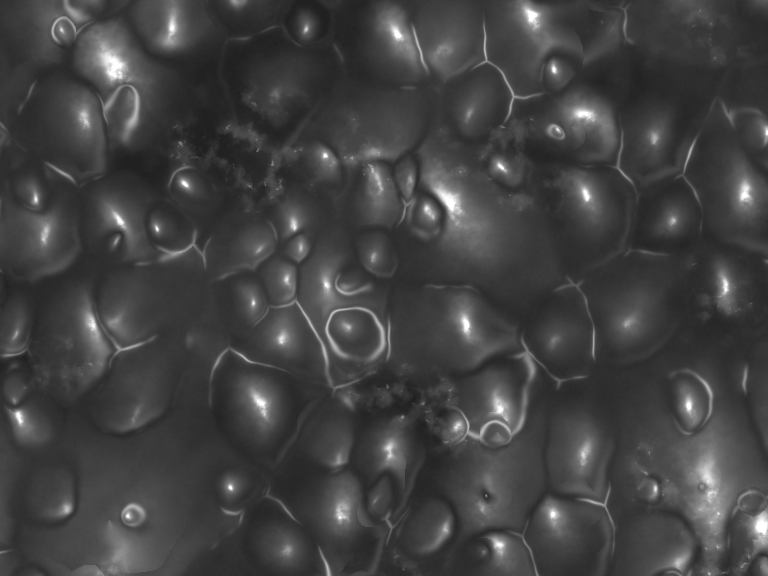
This texture is drawn by a Shadertoy shader. Its source:

```glsl
vec3 hash3(vec2 p) {
    vec3 q = fract(vec3(p.xyx) * vec3(0.1031, 0.1030, 0.0973));
    q += dot(q, q.yxz + 33.33);
    return fract((q.xxy + q.yzz) * q.zyx);
}

float gradientNoise(vec2 p) {
    vec2 i = floor(p), f = p - i;
    vec2 w = f * f * f * (f * (f * 6.0 - 15.0) + 10.0);
    vec4 corner;
    for (int k = 0; k < 4; k++) {
        vec2 o = vec2(k & 1, k >> 1);
        float a = 6.2832 * hash3(i + o + 71.0).x;
        corner[k] = dot(vec2(cos(a), sin(a)), f - o);
    }
    return mix(mix(corner.x, corner.y, w.x), mix(corner.z, corner.w, w.x), w.y);
}

float fbm(vec2 p) {
    float sum = 0.0, amp = 0.6;
    for (int k = 0; k < 4; k++) {
        sum += amp * gradientNoise(p);
        p = mat2(1.6, 1.2, -1.2, 1.6) * p + 7.3;
        amp *= 0.5;
    }
    return sum;
}

struct Blob {
    float reach;   // distance from the centre in radii
    float radius;
    vec2 local;
    vec3 seed;
};

// Nearest blob over three size classes, with its distance to the seam
Blob nearestBlob(vec2 p, out float seam) {
    Blob best = Blob(9.0, 1.0, vec2(0.0), vec3(0.0));
    float nextReach = 9.0, nextRadius = 1.0;
    for (int level = 0; level < 3; level++) {
        float scale = level == 0 ? 2.1 : level == 1 ? 5.6 : 11.0;
        vec2 cell = floor(p * scale);
        for (int k = 0; k < 9; k++) {
            vec2 id = cell + vec2(k % 3 - 1, k / 3 - 1);
            vec3 place = hash3(id + 37.0 * float(level) + 11.0);
            vec3 seed = hash3(id + 53.0 * float(level) + 190.0);
            float cluster = 0.22 + 1.5 * gradientNoise(id * 0.27 + 5.0);
            float presence = level == 0 ? 0.5 : level == 1 ? 1.0 : cluster;
            if (place.z > presence) continue;
            vec2 d = p - (id + 0.15 + 0.7 * place.xy) / scale;
            float a = 1.2 * (seed.x - 0.5);
            d = mat2(cos(a), -sin(a), sin(a), cos(a)) * d;
            d.y /= level == 0 ? 1.5 : 1.0 + 0.45 * seed.y;
            float radius = (level == 0 ? 0.24 + 0.12 * seed.z : 0.32 + 0.2 * seed.z) / scale;
            float reach = length(d) / radius;
            if (reach < best.reach) {
                nextReach = best.reach;
                nextRadius = best.radius;
                best = Blob(reach, radius, d / radius, seed);
            } else if (reach < nextReach) {
                nextReach = reach;
                nextRadius = radius;
            }
        }
    }
    seam = (nextReach - best.reach) * best.radius * nextRadius / (best.radius + nextRadius);
    return best;
}

void mainImage(out vec4 fragColor, in vec2 fragCoord) {
    vec2 p = fragCoord / iResolution.y;
    vec2 warp = vec2(fbm(p * 5.0), fbm(p * 5.0 + 40.0));
    float seam;
    Blob blob = nearestBlob(p + 0.05 * warp, seam);

    float broad = fbm(p * 3.0 + 9.0);
    float grain = fbm(p * 24.0);
    float fine = fbm(p * 75.0);

    // Dark dome body
    float shade = 0.25 + 0.07 * (blob.seed.y - 0.5) + 0.12 * broad + 0.03 * grain;
    shade -= 0.07 * smoothstep(0.3, 1.05, blob.reach);

    // Soft stretched sheen with a ragged glint
    vec2 h = blob.local - 0.5 * (blob.seed.zx - 0.5) - vec2(0.1, -0.05);
    h += 0.13 * vec2(grain, fine);
    h.x *= 1.2 + 0.6 * blob.seed.y;
    float sheen = dot(h, h);
    float strength = 0.25 + 1.1 * blob.seed.x;
    float glint = exp(-45.0 * sheen) * (1.0 + 1.3 * fine);
    shade += strength * (0.25 * exp(-5.0 * sheen) + 0.45 * glint);

    // Reflected crescent inside the rim
    float facing = max(dot(normalize(blob.local + 1e-4), normalize(vec2(0.6, -0.8))), 0.0);
    float inset = (seam - 0.16 * blob.radius) / (0.11 * blob.radius);
    shade += 0.17 * blob.seed.z * facing * facing * exp(-inset * inset);

    // Shadowed seams, some lit along a thin line
    float lit = smoothstep(0.0, 0.35, fbm(p * 6.0 + 80.0));
    float shadow = min(0.012, 0.2 * blob.radius);
    shade = mix(0.185 + 0.09 * broad + 0.04 * lit, shade, smoothstep(-0.002, shadow, seam));
    shade += lit * (0.38 * exp(-pow(seam / 0.0022, 2.0)) + 0.12 * exp(-seam / 0.009));

    // Wet mottled patches with few sparkles
    float wet = smoothstep(0.08, 0.38, fbm(p * 3.5 + 23.0));
    shade += wet * (0.14 * smoothstep(-0.1, 0.35, grain) + 0.3 * smoothstep(0.25, 0.6, fine + 0.5 * grain));
    shade += 0.01 * gradientNoise(p * 150.0);

    fragColor = vec4(vec3(clamp(shade, 0.13, 1.0)), 1.0);
}
```
